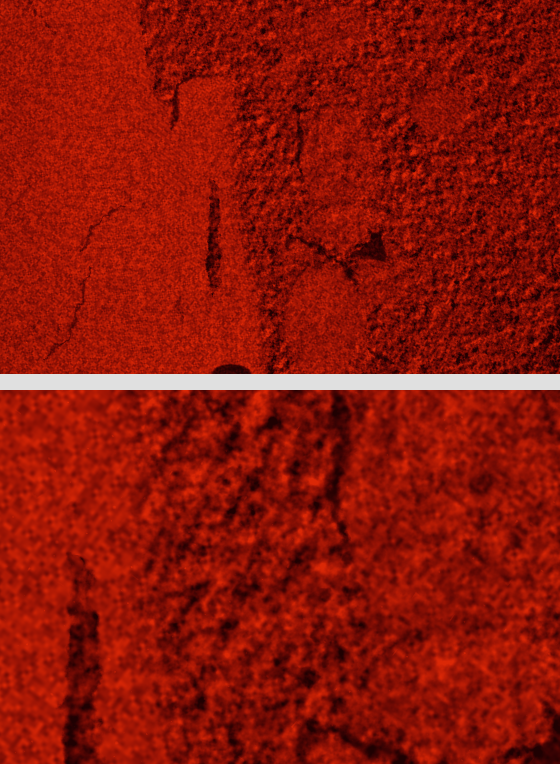
Top: the whole. Bottom: its middle third, enlarged.
A Shadertoy shader for this texture:

```glsl
float hash(vec2 p) {
    return fract(sin(dot(p, vec2(127.1, 311.7))) * 43758.5453);
}

float noise(vec2 p) {
    vec2 i = floor(p), f = fract(p);
    f = f * f * (3.0 - 2.0 * f);
    return mix(mix(hash(i), hash(i + vec2(1, 0)), f.x),
               mix(hash(i + vec2(0, 1)), hash(i + vec2(1, 1)), f.x), f.y);
}

float fbm(vec2 p) {
    float sum = 0.0, amp = 0.5;
    for (int i = 0; i < 4; i++) {
        p = mat2(1.68, 1.28, -1.28, 1.68) * p + 17.3;
        sum += amp * noise(p);
        amp *= 0.5;
    }
    return sum;
}

// Slope facing the lamp at the upper left
float relief(vec2 p, float scale, float reach) {
    return fbm(p * scale) - fbm((p + vec2(-reach, reach)) * scale);
}

// Soft line, thinner at both ends
float crack(vec2 p, vec4 seg, float width) {
    vec2 d = seg.zw - seg.xy;
    float t = clamp(dot(p - seg.xy, d) / dot(d, d), 0.0, 1.0);
    width *= 0.4 + 0.6 * sin(3.14 * t);
    return 1.0 - smoothstep(0.0, width, length(p - seg.xy - d * t));
}

float outsideEdge(vec2 p, vec2 a, vec2 b) {
    vec2 d = normalize(b - a);
    return d.y * (p.x - a.x) - d.x * (p.y - a.y);
}

// Crumbly heap on the right, with a lobe reaching left at the top
float heapMask(vec2 p) {
    float edge = 0.61 + 0.08 * (1.0 - smoothstep(0.1, 0.5, p.y));
    float heap = smoothstep(edge - 0.02, edge + 0.04, p.x);
    float lobeFloor = mix(0.72, 0.79, smoothstep(0.46, 0.5, p.x));
    lobeFloor += 0.22 * (1.0 - smoothstep(0.37, 0.42, p.x));
    float lobe = smoothstep(0.36, 0.38, p.x) * smoothstep(lobeFloor - 0.01, lobeFloor + 0.01, p.y);
    return max(heap, lobe);
}

void mainImage(out vec4 fragColor, in vec2 fragCoord) {
    vec2 p = fragCoord / iResolution.y;
    p.x += 0.75 - 0.5 * iResolution.x / iResolution.y;
    vec2 q = p + 0.03 * (vec2(fbm(p * 14.0), fbm(p * 14.0 + 40.0)) - 0.47);
    q += 0.014 * (vec2(fbm(p * 45.0 + 3.0), fbm(p * 45.0 + 60.0)) - 0.47);
    float rough = heapMask(q);

    // Pressed flat ovals: centre, radii
    vec4 ovals[6] = vec4[6](
        vec4(1.18, 0.70, 0.075, 0.06), vec4(0.865, 0.14, 0.107, 0.155),
        vec4(0.90, 0.57, 0.10, 0.15), vec4(0.90, 0.92, 0.09, 0.065),
        vec4(1.02, 0.26, 0.07, 0.09), vec4(0.91, 0.40, 0.08, 0.055));
    float pressed = 0.0, rim = 0.0;
    for (int i = 0; i < 6; i++) {
        vec2 d = (q - ovals[i].xy) / ovals[i].zw;
        float l = max(length(d), 0.001);
        float firm = i < 2 ? 0.95 : 0.6;
        pressed = max(pressed, firm * (1.0 - smoothstep(0.85, 1.1, l)));
        rim += firm * exp(-pow((l - 1.0) * 10.0, 2.0)) * dot(d / l, vec2(-0.7, 0.7));
    }
    rough *= 1.0 - 0.85 * pressed;

    // Narrow crumbly ridge, pointed at the top
    float ridgeWidth = 0.018 * (1.0 - smoothstep(0.40, 0.54, p.y)) * smoothstep(0.2, 0.25, p.y);
    float ridge = 1.0 - smoothstep(ridgeWidth - 0.003, ridgeWidth + 0.003, abs(q.x - 0.573));
    ridge *= step(0.001, ridgeWidth);
    rough = max(rough, ridge);

    // Base tone: bright flat sand, darker heap, dim corners
    float red = mix(0.652, 0.53 - 0.05 * smoothstep(0.95, 1.5, p.x), rough);
    red -= 0.05 * (1.0 - smoothstep(0.0, 0.3, p.x));
    red -= 0.05 * (1.0 - smoothstep(0.0, 0.35, p.y)) * abs(p.x - 0.6);
    red -= 0.06 * pressed * smoothstep(0.6, 1.2, p.x);
    red += 0.06 * (fbm(p * 4.0) - 0.47);

    // Small sharp clumps with dark cavities between them
    float patchy = 0.7 + 0.65 * fbm(p * 7.0 + 9.0);
    red += rough * patchy * 0.95 * relief(p, 24.0, 0.005);
    red += rough * patchy * 0.5 * relief(p, 10.0, 0.008);
    red += rough * patchy * 0.35 * (fbm(p * 50.0 + 5.0) - 0.47);
    red -= rough * patchy * 0.17 * smoothstep(0.54, 0.68, fbm(p * 26.0 + 21.0));

    // Faint swells and stray crumbs on the flat sand
    float flatness = 1.0 - rough;
    red += flatness * 0.28 * relief(p, 9.0, 0.008);
    float crumbs = smoothstep(0.6, 0.72, fbm(p * 24.0)) * smoothstep(0.5, 0.62, fbm(p * 4.0 + 3.0));
    red -= flatness * (1.0 - pressed) * 0.17 * crumbs;
    float strokes = smoothstep(0.53, 0.56, p.x) * (1.0 - smoothstep(0.15, 0.28, p.y));
    red += flatness * strokes * 0.12 * (noise(p * vec2(70.0, 4.0)) - 0.5);
    red -= 0.10 * rim + 0.13 * ridge;

    // Thin cracks in the flat sand
    vec4 cracks[7] = vec4[7](
        vec4(0.335, 0.445, 0.27, 0.42), vec4(0.27, 0.42, 0.215, 0.33),
        vec4(0.24, 0.29, 0.21, 0.16), vec4(0.21, 0.16, 0.185, 0.10),
        vec4(0.185, 0.10, 0.12, 0.035), vec4(0.48, 0.20, 0.485, 0.14),
        vec4(0.02, 0.43, 0.08, 0.51));
    float shade = 0.0;
    for (int i = 0; i < 7; i++)
        shade = max(shade, (i > 4 ? 0.25 : 0.42) * crack(q, cracks[i], 0.009));

    // Shadows under steep ledges
    vec4 ledges[7] = vec4[7](
        vec4(0.475, 0.77, 0.465, 0.65), vec4(0.51, 0.795, 0.475, 0.765),
        vec4(0.80, 0.72, 0.805, 0.53), vec4(0.78, 0.365, 0.90, 0.315),
        vec4(0.90, 0.315, 0.96, 0.235), vec4(0.568, 0.52, 0.562, 0.24),
        vec4(0.99, 0.07, 1.05, 0.03));
    for (int i = 0; i < 7; i++)
        shade = max(shade, (i == 5 ? 0.35 : 0.6) * crack(q, ledges[i], 0.014));

    // Row of small pits
    for (int i = 0; i < 5; i++) {
        vec2 pit = mix(vec2(0.08, 0.99), vec2(0.145, 0.92), float(i) / 4.0);
        shade = max(shade, 0.4 * (1.0 - smoothstep(0.002, 0.008, length(q - pit))));
    }

    // Deep three-sided hollow and the dark lump at the lower edge
    vec2 a = vec2(0.925, 0.31), b = vec2(1.045, 0.305), c = vec2(1.018, 0.378);
    float hollow = max(outsideEdge(q, a, b), max(outsideEdge(q, b, c), outsideEdge(q, c, a)));
    shade = max(shade, 0.62 * (1.0 - smoothstep(-0.005, 0.005, hollow)));
    float lump = length((p - vec2(0.62, 0.0)) / vec2(0.055, 0.027));
    shade = max(shade, 0.7 * (1.0 - smoothstep(0.85, 1.05, lump)));
    red *= 1.0 - shade;

    // Fine grain and a few glints, turned off the pixel axes
    vec2 g = mat2(0.8, 0.6, -0.6, 0.8) * p;
    float grain = 0.32 * (noise(g * 235.0) - 0.5) + 0.10 * (noise(g * 120.0 + 8.0) - 0.5);
    grain += 0.13 * smoothstep(0.92, 1.0, noise(g * 180.0 + 31.0));
    red += grain * (1.0 - 0.7 * shade);

    red = clamp(red, 0.12, 0.86);
    fragColor = vec4(red, 0.21 * red * red, 0.006 + 0.02 * red, 1.0);
}
```
